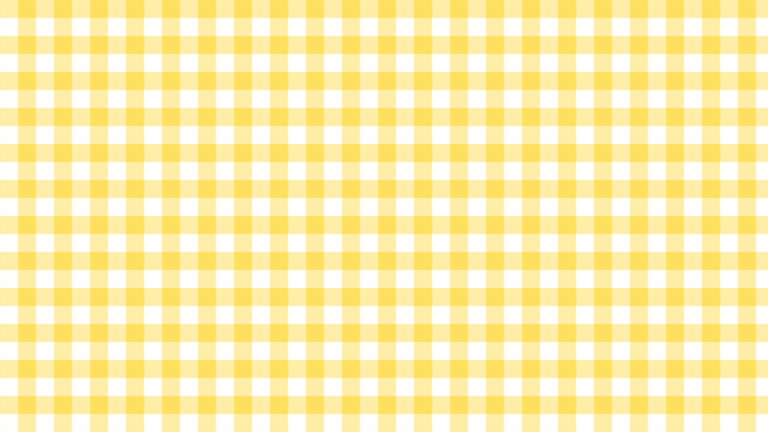
This pattern is drawn by a Shadertoy shader. Its source:

```glsl
// Yellow and white gingham: equal translucent bands crossing on a square grid
#define REPEATS_DOWN 12.0
#define BAND_WIDTH 0.5
#define EDGE_SOFTNESS 0.025
#define WHITE_CLOTH vec3(1.000, 1.000, 0.996)
#define PALE_BAND vec3(1.000, 0.930, 0.660)
#define DEEP_CROSSING vec3(0.996, 0.878, 0.380)

// Coverage of a band that fills the upper part of each unit repeat
vec2 bandCoverage(vec2 cell, float softness) {
    vec2 bandCentre = vec2(1.0 - 0.5 * BAND_WIDTH);
    vec2 offset = abs(fract(cell - bandCentre + 0.5) - 0.5);
    vec2 edgeDistance = offset - 0.5 * BAND_WIDTH;
    return 1.0 - smoothstep(-softness, softness, edgeDistance);
}

void mainImage(out vec4 fragColor, in vec2 fragCoord) {
    // Square repeats, counted from the lower left corner
    float repeatsPerPixel = REPEATS_DOWN / iResolution.y;
    vec2 cell = fragCoord * repeatsPerPixel;
    float softness = max(EDGE_SOFTNESS, 0.6 * repeatsPerPixel);

    // x holds the vertical bands, y the horizontal ones
    vec2 band = bandCoverage(cell, softness);

    // White gaps, pale single bands and deep crossings
    vec3 outsideRow = mix(WHITE_CLOTH, PALE_BAND, band.x);
    vec3 insideRow = mix(PALE_BAND, DEEP_CROSSING, band.x);
    fragColor = vec4(mix(outsideRow, insideRow, band.y), 1.0);
}
```
